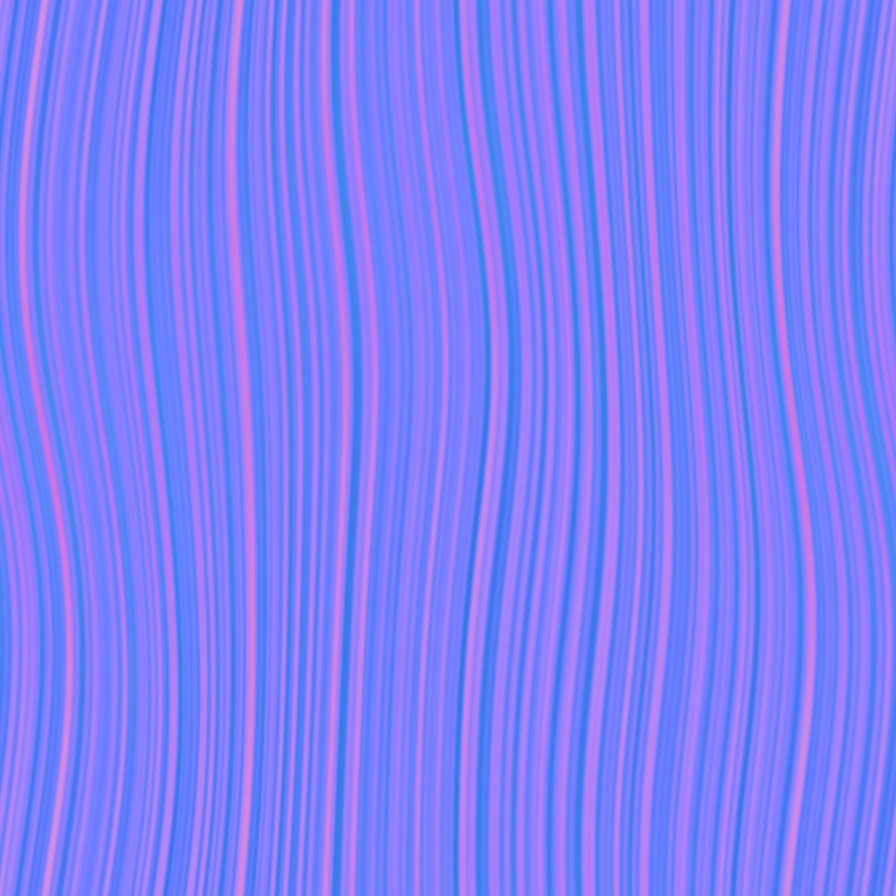
Reproduce this texture map procedurally as a WebGL 1 fragment shader.

```glsl
precision highp float;
// Tileable tangent-space normal map of fine, swaying vertical grooves.
// Octaves of 1D gradient noise give the slope across the grooves; a smooth
// periodic warp bends them, and its gradient turns the normals to follow.

uniform vec2 u_resolution;

const float TAU = 6.2831853;

// Grooves: noise cells across the canvas and the weight of each octave
const vec3 GROOVE_CELLS = vec3(68.0, 104.0, 156.0);
const vec3 GROOVE_WEIGHTS = vec3(1.0, 0.9, 0.65);
const float SLOPE_STRENGTH = 1.08;
const float MIN_GRADIENT = 0.5;

// Sway: broad waves, strongest at the sides and right of the middle
const float SWAY_BASE = 0.009;
const float SWAY_SIDES = 0.018;
const float SWAY_MIDDLE = 0.008;
const float SIDE_CENTER = 0.05;
const float MIDDLE_CENTER = 0.6;

// Drift: gentle irregular bending and spreading of the grooves
const vec2 DRIFT_CELLS = vec2(4.0, 2.0);
const float DRIFT_AMOUNT = 0.016;

const float GRADIENT_STEP = 0.002;

float hash(vec2 p) {
  vec3 q = fract(p.xyx * vec3(0.1031, 0.1030, 0.0973));
  q += dot(q, q.yzx + 33.33);
  return fract((q.x + q.y) * q.z);
}

float fade(float t) {
  return t * t * t * (t * (t * 6.0 - 15.0) + 10.0);
}

// Random signed gradient, kept away from zero so that no groove fades out
float gradient1(float cell, float period, float seed) {
  float r = hash(vec2(mod(cell, period), seed)) * 2.0 - 1.0;
  return (r < 0.0 ? -1.0 : 1.0) * mix(MIN_GRADIENT, 1.0, abs(r));
}

// Periodic 1D gradient noise
float gradientNoise1(float x, float period, float seed) {
  float cell = floor(x);
  float t = x - cell;
  return mix(gradient1(cell, period, seed) * t,
             gradient1(cell + 1.0, period, seed) * (t - 1.0), fade(t));
}

// Contribution of one lattice corner to the 2D noise
float corner(vec2 cell, vec2 offset, vec2 f, vec2 period) {
  float angle = TAU * hash(mod(cell + offset, period) + 17.0);
  return dot(vec2(cos(angle), sin(angle)), f - offset);
}

// Periodic 2D gradient noise
float gradientNoise2(vec2 p, vec2 period) {
  vec2 cell = floor(p);
  vec2 f = p - cell;
  float sx = fade(f.x);
  float low = mix(corner(cell, vec2(0.0, 0.0), f, period),
                  corner(cell, vec2(1.0, 0.0), f, period), sx);
  float high = mix(corner(cell, vec2(0.0, 1.0), f, period),
                   corner(cell, vec2(1.0, 1.0), f, period), sx);
  return mix(low, high, fade(f.y));
}

// Coordinate across the grooves, constant along each of them
float grooveCoord(vec2 uv) {
  float sides = SWAY_BASE + SWAY_SIDES * cos(TAU * (uv.x - SIDE_CENTER));
  float middle = SWAY_MIDDLE * (1.0 + cos(TAU * (uv.x - MIDDLE_CENTER)));
  float sway = sides * sin(TAU * uv.y) - middle * cos(TAU * uv.y);
  float drift = DRIFT_AMOUNT * gradientNoise2(uv * DRIFT_CELLS, DRIFT_CELLS);
  return uv.x - sway - drift;
}

// Slope of the surface across the grooves
float grooveSlope(float u) {
  vec3 layers = vec3(
    gradientNoise1(u * GROOVE_CELLS.x, GROOVE_CELLS.x, 3.0),
    gradientNoise1(u * GROOVE_CELLS.y + 0.37, GROOVE_CELLS.y, 41.0),
    gradientNoise1(u * GROOVE_CELLS.z + 0.71, GROOVE_CELLS.z, 89.0));
  return SLOPE_STRENGTH * dot(layers, GROOVE_WEIGHTS);
}

void main() {
  vec2 uv = gl_FragCoord.xy / u_resolution;

  // Direction and spacing of the grooves from the warp gradient
  vec2 e = vec2(GRADIENT_STEP, 0.0);
  vec2 across = vec2(grooveCoord(uv + e.xy) - grooveCoord(uv - e.xy),
                     grooveCoord(uv + e.yx) - grooveCoord(uv - e.yx))
              / (2.0 * GRADIENT_STEP);

  // Surface normal, with the green channel pointing down
  vec2 slope = grooveSlope(grooveCoord(uv)) * across;
  vec3 normal = normalize(vec3(-slope.x, slope.y, 1.0));
  gl_FragColor = vec4(normal * 0.5 + 0.5, 1.0);
}
```
